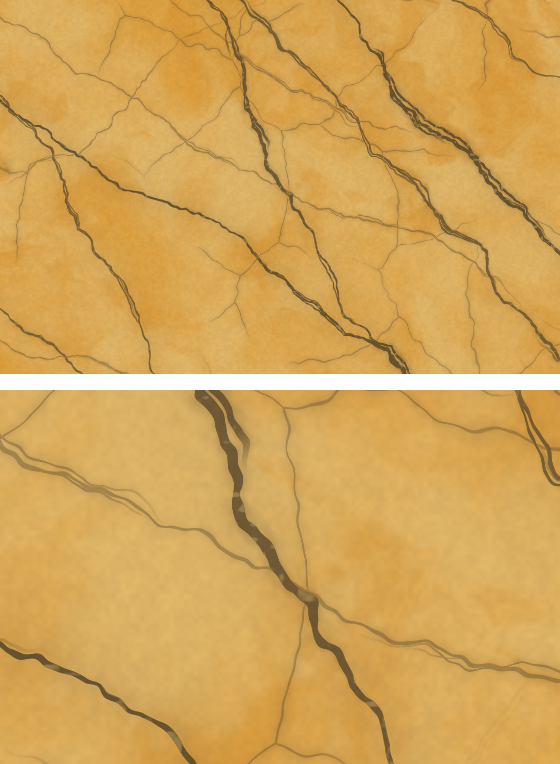
Top: the whole. Bottom: its middle third, enlarged.
A WebGL 2 fragment shader for this texture:

```glsl
#version 300 es
precision highp float;
// Honey yellow marble with braided dark diagonal veins and faint hairline cracks.
#define MAIN_VEINS 7
#define BRANCHES 7
#define VEIN_SLOPE 0.79
#define BRAID_SPREAD 0.036
#define CRACK_SCALE 3.1
#define CRACK_STRENGTH 0.42
#define GRAIN 0.035
#define AMBER vec3(0.850, 0.612, 0.240)
#define CREAM vec3(0.865, 0.703, 0.402)
#define RUST vec3(0.835, 0.570, 0.190)
#define VEIN_DARK vec3(0.340, 0.275, 0.165)
#define FLECK vec3(0.640, 0.540, 0.340)

uniform vec2 u_resolution;
out vec4 fragColor;

float hash(vec2 p) {
  vec3 q = fract(p.xyx * 0.1031);
  q += dot(q, q.yzx + 33.33);
  return fract((q.x + q.y) * q.z);
}

vec2 hash2(vec2 p) { return vec2(hash(p + 3.7), hash(p + 71.3)); }

float noise(vec2 p) {
  vec2 i = floor(p), f = fract(p);
  f = f * f * (3.0 - 2.0 * f);
  return mix(mix(hash(i), hash(i + vec2(1, 0)), f.x),
             mix(hash(i + vec2(0, 1)), hash(i + vec2(1, 1)), f.x), f.y);
}

float fbm(vec2 p) {
  float sum = 0.0, amp = 0.5;
  for (int i = 0; i < 5; i++) {
    sum += amp * noise(p);
    p = mat2(1.6, 1.2, -1.2, 1.6) * p + 17.0;
    amp *= 0.5;
  }
  return sum / 0.97;
}

// Signed noise along a line, one row per seed.
float wave(float x, float seed) { return noise(vec2(x + 40.0, seed * 13.0)) - 0.5; }

float line(float d, float halfWidth, float px) {
  return 1.0 - smoothstep(halfWidth - px * 0.5, halfWidth + px, d);
}

// Several strands that part and rejoin around one wandering path.
float braid(vec2 q, float seed, float weight, float px) {
  float path = 0.17 * wave(q.x * 2.3, seed) + 0.045 * wave(q.x * 8.0, seed + 1.0)
             + 0.014 * wave(q.x * 27.0, seed + 2.0) + 0.005 * wave(q.x * 85.0, seed + 3.0);
  float swell = smoothstep(-0.08, 0.36, wave(q.x * 3.2, seed + 4.0)) * weight;
  float y = q.y - path, cover = 0.0;
  float rough = 0.55 + 0.9 * noise(q * vec2(70.0, 150.0) + seed);
  for (int s = 0; s < 3; s++) {
    float id = seed + 5.0 + float(s) * 3.0;
    float apart = s == 0 ? 0.004 : BRAID_SPREAD * (0.4 + swell);
    float d = abs(y - apart * wave(q.x * 7.5, id) - 0.007 * wave(q.x * 34.0, id + 1.0));
    float present = s == 0 ? 1.0 : smoothstep(-0.12, 0.2, wave(q.x * 4.0, id + 2.0) + 0.3 * swell - 0.1);
    float halfWidth = (0.0011 + 0.0013 * weight + 0.0034 * swell) * rough * (s == 0 ? 1.0 : 0.65);
    float core = line(d, halfWidth, px) * mix(0.5, 0.92, weight);
    float halo = exp(-d / (0.004 + 0.007 * swell)) * (0.2 + 0.28 * swell) * rough;
    cover = max(cover, max(core, halo) * present);
  }
  float stain = exp(-abs(y) / 0.028) * 0.13 * weight;
  return max(cover, stain);
}

// Distance to the nearest border between scattered cells.
float cellBorder(vec2 p) {
  vec2 cell = floor(p), nearest = vec2(0.0);
  float best = 9.0, border = 9.0;
  for (int k = 0; k < 9; k++) {
    vec2 g = vec2(k % 3 - 1, k / 3 - 1);
    vec2 r = cell + g + hash2(cell + g) - p;
    if (dot(r, r) < best) { best = dot(r, r); nearest = r; }
  }
  for (int k = 0; k < 25; k++) {
    vec2 g = vec2(k % 5 - 2, k / 5 - 2);
    vec2 r = cell + g + hash2(cell + g) - p, gap = r - nearest;
    if (dot(gap, gap) > 1e-5) border = min(border, dot(0.5 * (r + nearest), normalize(gap)));
  }
  return border;
}

void main() {
  float px = 1.0 / u_resolution.y;
  vec2 p = gl_FragCoord.xy * px;
  vec2 centre = p - 0.5 * vec2(u_resolution.x * px, 1.0);

  // Clouded ground with rusty patches.
  vec2 drift = vec2(fbm(p * 4.0 + 5.0), fbm(p * 4.0 + 31.0)) - 0.5;
  float cloud = 0.6 * fbm(p * 3.2 + drift * 1.3) + 0.4 * fbm(p * 11.0 + drift * 3.0 + 9.0);
  vec3 colour = mix(AMBER, CREAM, smoothstep(0.27, 0.73, cloud));
  float patches = smoothstep(0.54, 0.78, fbm(p * 6.5 + drift * 4.0 + 50.0));
  colour = mix(colour, RUST, 0.55 * patches);

  // Main veins fall to the right; thin branches cross them.
  float cover = 0.0;
  for (int i = 0; i < MAIN_VEINS + BRANCHES; i++) {
    bool isMain = i < MAIN_VEINS;
    float n = float(i), seed = n * 23.0 + 4.0;
    float slot = isMain ? (n + 0.5) / float(MAIN_VEINS) : (n - float(MAIN_VEINS) + 0.5) / float(BRANCHES);
    float turn = hash(vec2(n, 8.0)) - 0.5;
    float angle = isMain ? VEIN_SLOPE + 0.28 * (mod(n, 2.0) - 0.5) + 0.25 * turn
                         : (mod(n, 3.0) < 1.0 ? -0.62 : 0.48) + 0.5 * turn;
    vec2 along = vec2(cos(angle), -sin(angle));
    vec2 q = vec2(dot(centre, along), dot(centre, vec2(-along.y, along.x)));
    q.y -= mix(-0.78, 0.78, slot) + 0.1 * (hash(vec2(n, 19.0)) - 0.5);
    float weight = isMain ? mix(0.5, 1.0, hash(vec2(n, 27.0))) : 0.08;
    float fade = isMain ? 1.0 : 0.85 * smoothstep(-0.2, 0.15, wave(q.x * 2.6, seed + 17.0));
    cover = max(cover, braid(q, seed, weight, px) * fade);
  }

  // Broken hairline cracks.
  vec2 bent = p + 0.16 * drift + 0.012 * (vec2(noise(p * 38.0), noise(p * 38.0 + 60.0)) - 0.5);
  float crack = cellBorder(bent * CRACK_SCALE + 2.0) / CRACK_SCALE;
  float broken = smoothstep(0.42, 0.7, noise(p * 4.5 + 80.0));
  float hair = max(line(crack, 0.0010, px), 0.4 * exp(-crack / 0.006));
  cover = max(cover, hair * broken * CRACK_STRENGTH);

  // Mineral flecks inside the veins, then fine grain over all.
  float fleck = smoothstep(0.66, 0.9, noise(p * vec2(120.0, 150.0))) * smoothstep(0.5, 0.9, cover);
  colour = mix(colour, mix(VEIN_DARK, FLECK, 0.7 * fleck), cover);
  colour *= 1.0 + GRAIN * (noise(p * 230.0) + noise(p * 110.0 + 7.0) - 1.0);
  fragColor = vec4(colour, 1.0);
}
```
